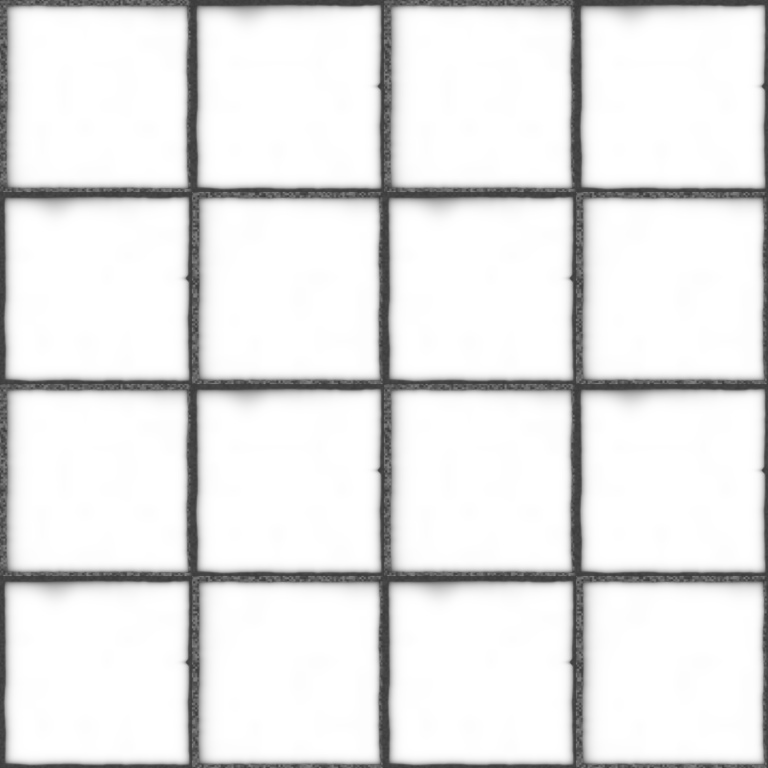
A Shadertoy shader for this pattern:

```glsl
// Square white glazed tiles in dark grout, two worn variants laid as a checkerboard.
#define TILES 4.0          // tiles across and down, even so that variants wrap
#define GROUT_TONE 0.255
#define GRAIN 0.05         // speckle of the grout
#define EDGE_SOFT 0.007    // all lengths are in tile widths
#define WOBBLE 0.008       // unevenness of the tile edges
#define RIM_DARK 0.50      // dirt right beside the grout
#define RIM_FADE 0.017
#define SMEAR_DARK 0.27    // wide stain under the top edge
#define SMEAR_FADE 0.055
#define CHIP_HEIGHT 0.55
#define CHIP_DEPTH 0.014

float hash(vec2 p) {
    return fract(sin(dot(p, vec2(127.1, 311.7))) * 43758.5453);
}

// Value noise that wraps after a whole number of lattice steps.
float noise(vec2 p, float period) {
    vec2 i = floor(p), f = fract(p);
    f = f * f * (3.0 - 2.0 * f);
    vec2 a = mod(i, period), b = mod(i + 1.0, period);
    return mix(mix(hash(a), hash(vec2(b.x, a.y)), f.x),
               mix(hash(vec2(a.x, b.y)), hash(b), f.x), f.y);
}

// Displacement along one edge: slow bends plus fine roughness.
float wobble(float t, float seed) {
    float bend = noise(vec2(t * 6.0, seed), 64.0) - 0.5;
    float rough = noise(vec2(t * 32.0, seed + 20.0), 64.0) - 0.5;
    return WOBBLE * (bend + 0.35 * rough);
}

float bump(float x, float center, float width) {
    float t = (x - center) / width;
    return exp(-t * t);
}

// Tile brightness left over after dirt fading away from an edge.
float clean(float d, float dark, float fade) {
    return 1.0 - dark * exp(-max(d, 0.0) / fade);
}

void mainImage(out vec4 fragColor, in vec2 fragCoord) {
    vec2 grid = fragCoord / iResolution.xy * TILES;
    vec2 id = floor(grid), p = fract(grid);
    float worn = 1.0 - mod(id.x + id.y, 2.0);
    float seed = 3.0 + 8.0 * worn;

    // Distances inward from the four uneven edges
    float left = p.x - mix(0.035, 0.025, worn) + wobble(p.y, seed);
    float right = mix(0.979, 0.985, worn) - p.x + wobble(p.y, seed + 2.0);
    float bottom = p.y - 0.018 + wobble(p.x, seed + 4.0);
    float top = 0.972 - p.y + wobble(p.x, seed + 6.0);

    // Chip in the right edge of the worn variant
    right -= worn * (CHIP_DEPTH * bump(p.y, CHIP_HEIGHT, 0.013)
                   + 0.004 * bump(p.y, CHIP_HEIGHT + 0.03, 0.06));
    float inside = min(min(left, right), min(bottom, top));

    // Dirt along the rims
    float glaze = clean(left, RIM_DARK, RIM_FADE * mix(1.4, 1.0, worn));
    glaze *= clean(right, RIM_DARK, RIM_FADE * mix(0.7, 0.85, worn));
    glaze *= clean(bottom, RIM_DARK, RIM_FADE * 0.8);
    glaze *= clean(top, RIM_DARK, RIM_FADE * 0.8);

    // Stain below the top edge: broad at left when worn, else faint at right
    float cloud = 0.75 + 0.5 * noise(vec2(p.x * 7.0, seed), 64.0);
    float spread = mix(0.45 * bump(p.x, 0.95, 0.35), bump(p.x, 0.3, 0.32), worn);
    float stain = SMEAR_DARK * spread * cloud;
    float reach = max(top, 0.0) / (SMEAR_FADE * cloud);
    glaze *= 1.0 - stain * exp(-reach * (0.5 + 0.5 * reach));
    glaze -= 0.006 * smoothstep(0.6, 0.9, noise(grid * 9.0, 18.0));

    // Grainy grout, scuffed beside the right edge of the cleaner variant
    float grain = noise(grid * 90.0, 180.0);
    float scuff = (1.0 - worn) * smoothstep(-0.021, 0.0, right);
    float grout = GROUT_TONE + GRAIN * (grain - 0.4) + 0.22 * scuff * grain;

    float soft = max(EDGE_SOFT, 0.7 * TILES / iResolution.y);
    float tone = mix(grout, glaze, smoothstep(-soft, soft, inside));
    fragColor = vec4(vec3(clamp(tone, 0.0, 1.0)), 1.0);
}
```
